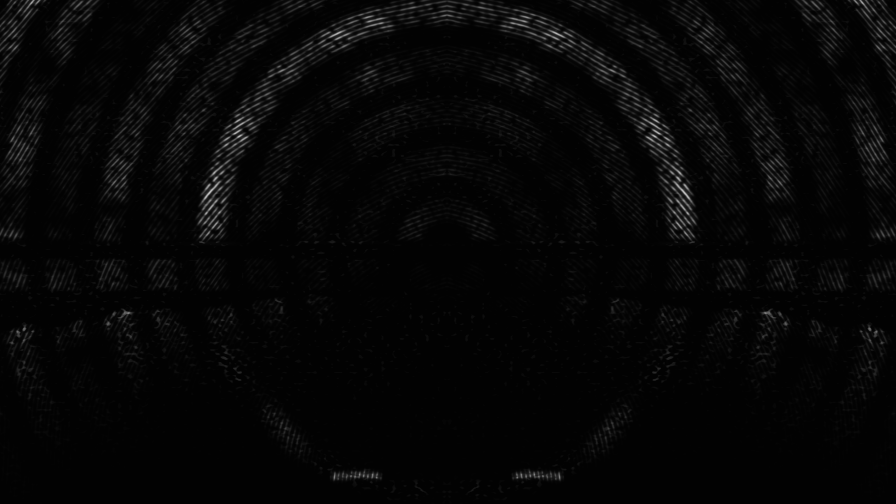
Write a WebGL 1 fragment shader that draws this background.

```glsl
precision highp float;
// Dark concentric rings, mirrored left to right, filled with fine hatching.
// Ring bands are masked by gradient-noise patches; a black horizon cuts them,
// and below it only a dim strip, a ragged shoreline and stray glints remain.

uniform vec2 u_resolution;

#define CENTER_Y 0.509      // ring centre, in canvas heights
#define RING_PITCH 0.0995   // distance between rings
#define RING_FIRST 0.072    // middle radius of the innermost ring
#define RING_HALF 0.031     // half width of a ring
#define HATCH_FREQ 112.0    // hatch lines per canvas height
#define HATCH_ORIGIN vec2(-0.15, -0.5)
#define GRAIN_FREQ vec2(90.0, 135.0)
#define BASE_LEVEL 0.007
#define GAIN 0.95

vec2 hashGradient(vec2 cell) {
  vec3 h = fract(vec3(cell.xyx) * vec3(0.1031, 0.1030, 0.0973));
  h += dot(h, h.yzx + 33.33);
  float angle = 6.2832 * fract((h.x + h.y) * h.z);
  return vec2(cos(angle), sin(angle));
}

float gradientNoise(vec2 p) {
  vec2 i = floor(p), f = fract(p);
  vec2 u = f * f * f * (f * (f * 6.0 - 15.0) + 10.0);
  vec2 e = vec2(1.0, 0.0);
  float a = dot(hashGradient(i), f);
  float b = dot(hashGradient(i + e.xy), f - e.xy);
  float c = dot(hashGradient(i + e.yx), f - e.yx);
  float d = dot(hashGradient(i + e.xx), f - e.xx);
  return mix(mix(a, b, u.x), mix(c, d, u.x), u.y);
}

float fbm(vec2 p) {
  float sum = 0.0, amp = 0.6;
  for (int i = 0; i < 4; i++) {
    sum += amp * gradientNoise(p);
    p = mat2(1.6, 1.2, -1.2, 1.6) * p + 7.3;
    amp *= 0.55;
  }
  return sum;
}

float bump(float x, float middle, float width) {
  float d = (x - middle) / width;
  return exp(-d * d);
}

// Soft-edged band repeated outwards from the centre
float ringBand(float r) {
  float d = abs(mod(r - RING_FIRST + 0.5 * RING_PITCH, RING_PITCH) - 0.5 * RING_PITCH);
  float band = 1.0 - smoothstep(RING_HALF - 0.012, RING_HALF + 0.005, d);
  return band * smoothstep(0.045, 0.06, r);
}

// Curved hatch lines, unevenly bright along their length, over a soft fill
float hatching(vec2 q, float grain) {
  vec2 d = q - HATCH_ORIGIN;
  float phase = length(d) * HATCH_FREQ + 2.2 * gradientNoise(q * 5.0 + 3.0);
  float line = 0.5 + 0.5 * sin(6.2832 * phase);
  float dash = gradientNoise(vec2(atan(d.x, d.y) * 60.0, phase * 0.6));
  return (0.16 + 0.84 * line * line) * smoothstep(-0.7, 0.5, dash + 0.4 * grain);
}

// Brightness of the rings above the horizon
float upperLight(vec2 q, float r) {
  float light = 0.07 + 0.07 * smoothstep(0.3, 0.45, r) + 0.78 * bump(r, 0.48, 0.035);
  light += 0.28 * bump(r, 0.67, 0.05) + 0.15 * bump(r, 0.57, 0.04);
  light += 0.3 * smoothstep(0.8, 0.88, r) + 0.45 * smoothstep(0.9, 0.98, r);
  light += 0.25 * bump(length(q - vec2(0.075, 0.025)), 0.0, 0.035);
  light += 0.42 * bump(length(q - vec2(0.15, 0.325)), 0.0, 0.06);
  light += 0.22 * bump(length(q - vec2(0.32, 0.17)), 0.0, 0.08);
  light += 0.25 * bump(length(q - vec2(0.0, 0.18)), 0.0, 0.04);
  return light * smoothstep(0.008, 0.025, q.y);
}

// Dim strip just under the horizon
float stripLight(vec2 q, float r) {
  float strip = smoothstep(-0.09, -0.078, q.y) * (1.0 - smoothstep(-0.03, -0.018, q.y));
  return strip * (0.06 + 0.14 * smoothstep(0.3, 0.5, r) + 0.12 * bump(r, 0.47, 0.04));
}

void main() {
  vec2 q = (gl_FragCoord.xy - 0.5 * u_resolution) / u_resolution.y;
  q.y += 0.5 - CENTER_Y;
  q.x = abs(q.x + 0.002);
  float r = length(q);

  float grain = gradientNoise(q * GRAIN_FREQ);
  float cloud = fbm(q * 7.0 + 11.0);
  float tuft = gradientNoise(q * 22.0 + 5.0);
  float patches = smoothstep(-0.5, 0.45, cloud + 0.35 * tuft);
  patches = mix(patches, 1.0, 0.25 * bump(r, 0.47, 0.05));
  float glint = smoothstep(0.1, 0.5, grain + 0.35 * cloud);
  float band = ringBand(r + 0.006 * cloud + 0.004 * tuft);

  // Hatched parts, with a little light leaking into the gaps
  float hatch = hatching(q, grain);
  float cover = mix(0.06, 1.0, band);
  float glow = cover * hatch * patches * (upperLight(q, r) + stripLight(q, r));

  // Shoreline that sinks towards the sides, with glints fading below it
  float shore = -0.09 - 0.1 * q.x * q.x + 0.03 * cloud;
  float depth = shore - q.y;
  float reach = 0.018 + 0.09 * q.x * q.x;
  float wash = smoothstep(-0.004, 0.006, depth) * exp(-max(depth, 0.0) / reach);
  float sides = smoothstep(0.1, 0.5, q.x);
  glow += wash * cover * (0.1 + 0.6 * sides) * (0.5 * glint + 0.5 * hatch) * patches;

  // Thin broken line along the horizon
  float horizon = bump(q.y, 0.008 + 0.012 * cloud, 0.004);
  glow += horizon * (0.1 + glint) * patches * (0.06 + 0.35 * bump(r, 0.47, 0.035));

  // Stray glints on the lower arc, strongest in two streaks per side
  float below = smoothstep(-0.13, -0.3, q.y);
  float arc = bump(r, 0.487, 0.02) * below;
  float slope = arc * bump(q.x, 0.32, 0.04);
  float streak = (1.0 - smoothstep(0.04, 0.055, abs(q.x - 0.18)))
               * bump(q.y, -0.451 + 0.02 * cloud, 0.007);
  glow += arc * glint * patches * patches * 0.2;
  glow += slope * hatch * patches * 0.3 + streak * (0.15 + hatch) * 0.55;

  // Faint dust everywhere but the lowest edge
  float dust = smoothstep(0.3, 0.6, grain + 0.4 * cloud);
  glow += 0.05 * dust * smoothstep(-0.48, -0.1, q.y) * smoothstep(0.05, 0.12, r);

  gl_FragColor = vec4(vec3(BASE_LEVEL + GAIN * glow), 1.0);
}
```
